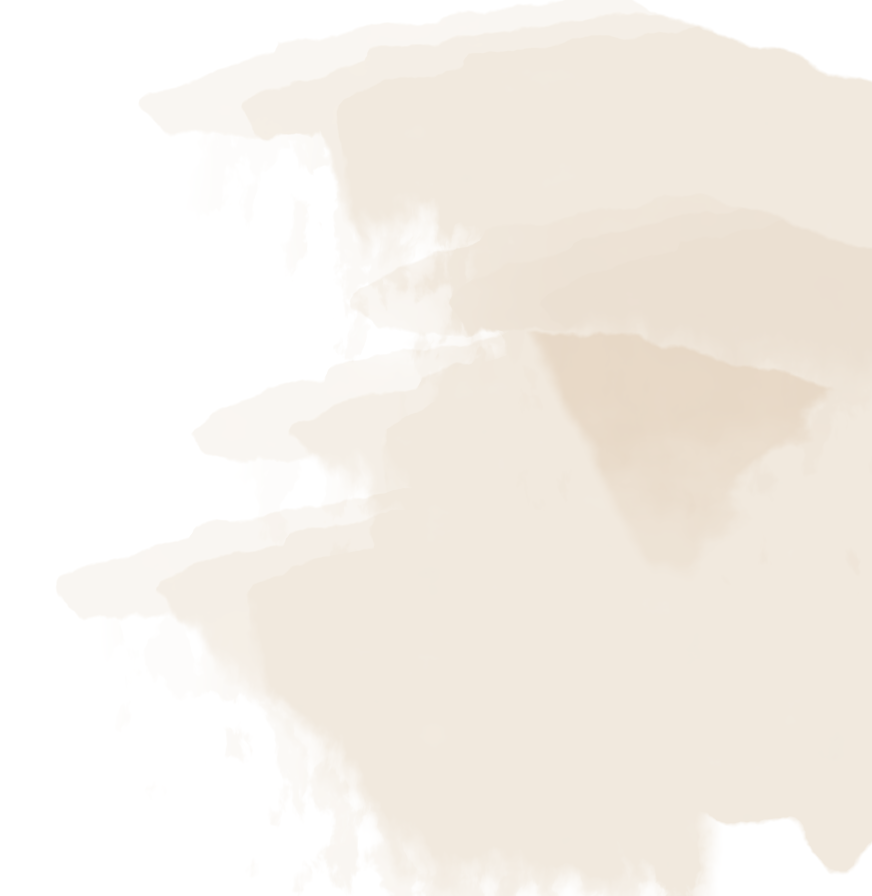
Write a Shadertoy shader that draws this background.

```glsl
vec2 hashGradient(vec2 cell) {
    vec2 h = vec2(dot(cell, vec2(127.1, 311.7)), dot(cell, vec2(269.5, 183.3)));
    return 2.0 * fract(sin(h) * 43758.5) - 1.0;
}

float gradientNoise(vec2 p) {
    vec2 i = floor(p), f = fract(p);
    vec2 w = f * f * f * (f * (f * 6.0 - 15.0) + 10.0);
    vec2 e = vec2(0.0, 1.0);
    return mix(mix(dot(hashGradient(i), f), dot(hashGradient(i + e.yx), f - e.yx), w.x),
               mix(dot(hashGradient(i + e.xy), f - e.xy), dot(hashGradient(i + e.yy), f - e.yy), w.x), w.y);
}

float fbm(vec2 p) {
    float sum = 0.0, amp = 0.6;
    for (int i = 0; i < 5; i++) {
        sum += amp * gradientNoise(p);
        p = p * 2.03 + 17.3;
        amp *= 0.5;
    }
    return sum;
}

// Arched brush stroke: three overlapping glazes, crisp above and ragged below.
// drop holds the start, length and slope of the falling lower edge.
float stroke(vec2 p, vec2 tip, float peak, vec3 drop) {
    float x = p.x - tip.x;
    float loose = smoothstep(drop.x - 0.02, drop.x + 0.08, x);
    float fall = drop.z * clamp(x - drop.x, 0.0, drop.y);
    float rag = fbm(p * vec2(22.0, 13.0) + tip * 30.0);
    float ink = 0.0;
    for (int i = 0; i < 3; i++) {
        float layer = float(i);
        vec2 r = p - tip - vec2(0.11 * layer, 0.0);
        float top = peak - 0.06 * layer;
        float rise = 0.12 * (1.0 - 0.15 * layer) * sqrt(clamp(r.x / top, 0.0, 1.0))
                   + 0.012 * smoothstep(0.148, 0.158, r.x) - 0.33 * max(r.x - top, 0.0);
        float depth = 0.03 * smoothstep(0.0, 0.03, r.x) + fall - 0.02 * layer * loose;
        float below = depth - r.y + rag * mix(0.015, 0.09, loose);
        float body = smoothstep(-0.001, 0.003, r.y + rise)
                   * smoothstep(0.0, mix(0.006, 0.06, loose), below);
        // Broken dry bristle marks under the tip
        float dry = smoothstep(0.03, 0.13, rag + 0.12 + 1.9 * below)
                  * smoothstep(0.04, 0.09, r.x) * smoothstep(0.0, 0.02, r.y);
        ink += smoothstep(0.0, 0.004, r.x) * max(body * (0.4 - 0.04 * layer), 0.13 * dry);
    }
    return ink;
}

void mainImage(out vec4 fragColor, in vec2 fragCoord) {
    vec2 uv = fragCoord / iResolution.xy;
    uv.y = 1.0 - uv.y; // measured down from the top edge
    vec2 p = uv + 0.022 * vec2(fbm(uv * 15.0), fbm(uv * 15.0 + 9.0));
    float cloud = fbm(uv * vec2(13.0, 17.0) + 4.0);

    // Pale washes
    float middle = stroke(p, vec2(0.40, 0.345), 0.40, vec3(0.25, 0.15, 0.5));
    float pale = stroke(p, vec2(0.163, 0.125), 0.54, vec3(0.20, 0.05, 3.0))
               + stroke(p, vec2(0.22, 0.485), 0.54, vec3(0.13, 0.40, 1.0))
               + stroke(p, vec2(0.065, 0.663), 0.54, vec3(0.13, 0.30, 1.15))
               + middle;
    pale += smoothstep(0.47, 0.62, p.x + 0.12 * cloud) * smoothstep(0.10, 0.14, p.y)
          * (1.0 - smoothstep(0.84, 0.96, p.y + 0.15 * cloud));

    // Dry white breaks and the torn lower right corner
    vec2 gap = (p - vec2(0.55, 0.383)) / vec2(0.09, 0.025);
    pale -= 0.8 * exp(-dot(gap, gap)) * smoothstep(-0.15, 0.2, cloud);
    float tongue = (p.x - 0.962) / 0.04;
    float hem = 0.915 + 0.065 * exp(-tongue * tongue);
    pale *= 1.0 - smoothstep(0.79, 0.83, p.x) * smoothstep(hem - 0.012, hem, p.y + 0.03 * cloud);

    // Deep patch bounded by a slanted left side, an arch and a ragged base
    float left = p.x - 0.605 - 0.5 * (p.y - 0.38);
    float arch = p.y - 0.37 - 0.28 * max(p.x - 0.73, 0.0);
    float right = 0.865 + 1.3 * max(0.53 - p.y, 0.0) - 0.8 * max(p.y - 0.58, 0.0) - p.x;
    float base = 0.65 - p.y;
    float deep = smoothstep(0.0, 0.006, arch) * smoothstep(-0.002, 0.02, left)
               * smoothstep(0.0, 0.035, right + 0.08 * cloud)
               * smoothstep(0.0, 0.03, base + 0.03 * cloud);
    deep *= mix(1.0, 0.4, smoothstep(0.44, 0.62, p.y + 0.1 * cloud));

    // Glaze the layers over white
    vec3 color = mix(vec3(1.0), vec3(0.945, 0.914, 0.871), clamp(pale, 0.0, 1.0));
    float tan1 = clamp(middle, 0.0, 1.0) * smoothstep(0.42, 0.66, p.x + 0.1 * cloud);
    color = mix(color, vec3(0.922, 0.878, 0.824), tan1);
    color = mix(color, vec3(0.902, 0.839, 0.765), 0.85 * deep);
    color += 0.006 * cloud * clamp(pale, 0.0, 1.0);
    fragColor = vec4(color, 1.0);
}
```
